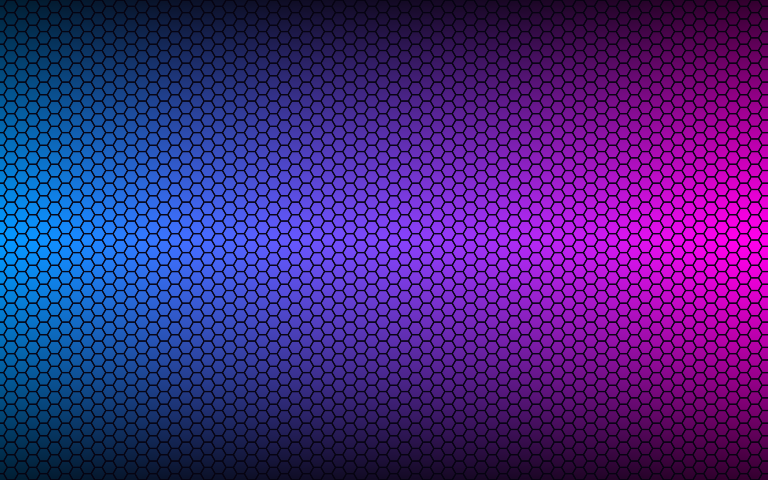
Write a Shadertoy shader that draws this background.

```glsl
// Dark honeycomb mesh over a blue to magenta band of light.

// Distance to the nearest wall of a flat-topped hexagon grid, rows one unit high.
float hexWall(vec2 p) {
    vec2 period = vec2(sqrt(3.0), 1.0);
    vec2 a = mod(p + 0.5 * period, period) - 0.5 * period;
    vec2 b = mod(p, period) - 0.5 * period;
    vec2 q = abs(dot(a, a) < dot(b, b) ? a : b);
    return 0.5 - max(q.y, dot(q, vec2(0.5 * sqrt(3.0), 0.5)));
}

// Horizontal sweep of hues at full brightness.
vec3 spectrum(float x) {
    vec3 azure = vec3(0.0, 0.60, 1.0);
    vec3 indigo = vec3(0.32, 0.39, 1.0);
    vec3 violet = vec3(0.62, 0.20, 0.97);
    vec3 magenta = vec3(1.0, 0.0, 0.92);
    vec3 color = mix(azure, indigo, smoothstep(-0.05, 0.36, x));
    color = mix(color, violet, clamp((x - 0.30) / 0.32, 0.0, 1.0));
    return mix(color, magenta, clamp((x - 0.62) / 0.33, 0.0, 1.0));
}

void mainImage(out vec4 fragColor, in vec2 fragCoord) {
    vec2 uv = fragCoord / iResolution.xy;
    float rows = 38.0;

    // Light fades from the middle line towards top and bottom.
    float away = abs(2.0 * uv.y - 1.0);
    float light = 1.0 - 0.86 * pow(away, 1.2);
    light += 0.06 * away * pow(abs(2.0 * uv.x - 1.0), 2.0);
    vec3 color = spectrum(uv.x) * light;

    // Thin smooth walls between the cells.
    float pixel = rows / iResolution.y;
    float wall = hexWall(fragCoord * pixel);
    float cell = smoothstep(-0.5, 0.5, (wall - 0.06) / pixel);
    vec3 wallColor = vec3(0.02, 0.01, 0.06) + 0.05 * color;
    fragColor = vec4(mix(wallColor, color, cell), 1.0);
}
```
